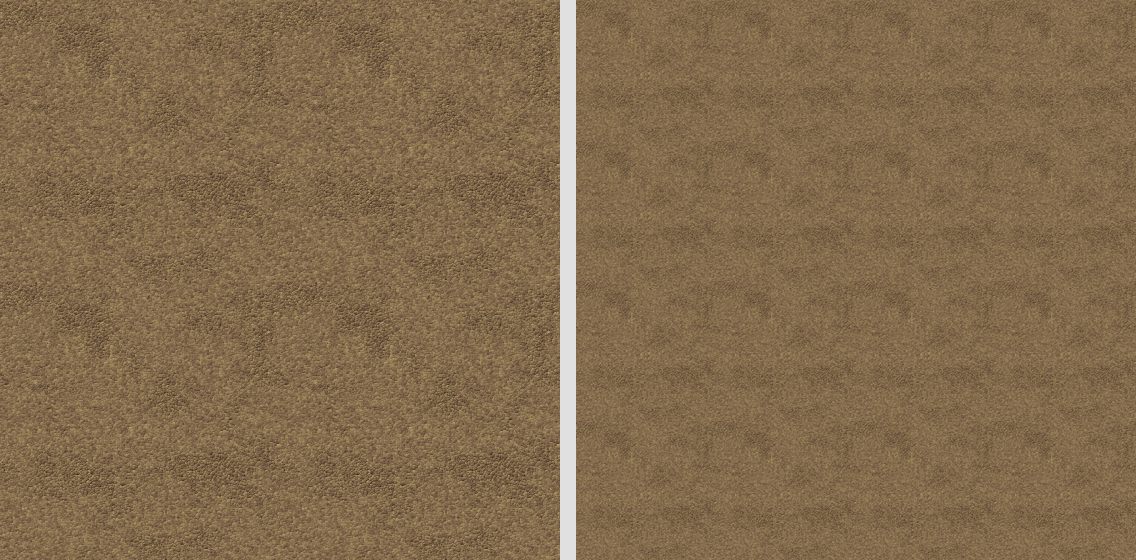
Left, the tile; right, the same tile 2 across and 2 down.
This texture is drawn by a Shadertoy shader. Its source:

```glsl
const float REPEATS = 2.0;                    // tiles across and down
const vec2 GRAIN_CELLS = vec2(112.0, 128.0);  // grains per tile
const vec2 GRIT_CELLS = vec2(190.0, 210.0);   // finer grit per tile
const vec2 STONE_CELLS = vec2(46.0);          // candidate stones per tile
const float STONE_CHANCE = 0.025;
const vec2 LIGHT = vec2(-0.45, 0.89);         // direction towards the light
const float BASE_TONE = 0.67;
const float GRAIN_TONE = 0.55;                // brightness spread between grains
const float GRAIN_RELIEF = 0.95;              // shading across each grain
const float CREVICE = 0.38;
const float PATCH_DARKENING = 0.13;
const float STREAK_TONE = 0.11;
const float CLUMP_TONE = 0.24;
const float WARP = 0.006;                     // breaks up the grain rows
const vec2 HOLLOW_CENTER = vec2(0.74, 0.08);
const float HOLLOW_RADIUS = 0.06;
const vec3 DARK_SOIL = vec3(0.38, 0.302, 0.213);
const vec3 LIGHT_SOIL = vec3(0.62, 0.51, 0.365);
const vec3 PALE_STONE = vec3(0.66, 0.58, 0.42);
const vec3 DARK_STONE = vec3(0.31, 0.27, 0.20);
const vec3 OLIVE_TINT = vec3(-0.004, 0.003, -0.008);
const int SAMPLES = 2;                        // supersampling per axis

vec3 hash3(vec2 p, float seed) {
    vec3 q = fract(vec3(p.xyx + seed * 17.3) * vec3(0.1031, 0.1030, 0.0973));
    q += dot(q, q.yxz + 33.33);
    return fract((q.xxy + q.yzz) * q.zyx);
}

float cornerSlope(vec2 cell, vec2 f, vec2 corner, vec2 period, float seed) {
    float angle = 6.2832 * hash3(mod(cell + corner, period), seed).x;
    return dot(vec2(cos(angle), sin(angle)), f - corner);
}

// Gradient noise that wraps over the unit square
float noise(vec2 uv, vec2 period, float seed) {
    vec2 p = uv * period, cell = floor(p), f = p - cell;
    vec2 u = f * f * f * (f * (f * 6.0 - 15.0) + 10.0);
    vec2 e = vec2(0.0, 1.0);
    return mix(mix(cornerSlope(cell, f, e.xx, period, seed),
                   cornerSlope(cell, f, e.yx, period, seed), u.x),
               mix(cornerSlope(cell, f, e.xy, period, seed),
                   cornerSlope(cell, f, e.yy, period, seed), u.x), u.y);
}

float fbm(vec2 uv, vec2 period, float seed) {
    float sum = 0.0, amplitude = 1.0;
    for (int i = 0; i < 4; i++) {
        sum += amplitude * noise(uv, period, seed + float(i));
        period *= 2.0;
        amplitude *= 0.55;
    }
    return sum;
}

// Wrapping cells: offset from the nearest centre, gap to the next, random id
vec4 cells(vec2 uv, vec2 period, float seed) {
    vec2 p = uv * period, cell = floor(p), offset = vec2(0.0);
    float nearest = 9.0, second = 9.0, id = 0.0;
    for (int y = -1; y <= 1; y++)
    for (int x = -1; x <= 1; x++) {
        vec2 c = cell + vec2(x, y);
        vec3 h = hash3(mod(c, period), seed);
        vec2 d = p - c - h.xy;
        float len = length(d);
        second = min(second, max(len, nearest));
        if (len < nearest) {
            nearest = len;
            offset = d;
            id = h.z;
        }
    }
    return vec4(offset, second - nearest, id);
}

vec3 soil(vec2 uv) {
    // Broad rough patches, a small hollow and flat streaks
    vec2 toHollow = fract(uv - HOLLOW_CENTER + 0.5) - 0.5;
    float hollow = 1.0 - smoothstep(0.3, 1.0, length(toHollow) / HOLLOW_RADIUS);
    float rough = smoothstep(-0.15, 0.6, fbm(uv, vec2(4.0, 5.0), 1.0));
    rough = max(rough, 0.7 * hollow);
    float streak = fbm(uv, vec2(9.0, 20.0), 7.0);
    float clumps = fbm(uv, vec2(44.0, 64.0), 13.0);

    // Grains and grit lit from one side
    vec2 warp = vec2(noise(uv, vec2(52.0), 41.0), noise(uv, vec2(52.0), 43.0));
    vec2 bent = uv + WARP * warp;
    vec4 grain = cells(bent, GRAIN_CELLS, 21.0);
    vec4 grit = cells(bent, GRIT_CELLS, 23.0);
    float relief = mix(0.6, 1.2, rough);
    float tone = BASE_TONE - PATCH_DARKENING * rough;
    tone += STREAK_TONE * streak + CLUMP_TONE * clumps;
    tone += GRAIN_TONE * (grain.w - 0.5) + 0.4 * (grit.w - 0.5);
    tone += relief * GRAIN_RELIEF * (dot(grain.xy, LIGHT) + 0.4 * dot(grit.xy, LIGHT));
    tone -= relief * CREVICE * (1.0 - smoothstep(0.0, 0.3, grain.z));
    vec3 color = mix(DARK_SOIL, LIGHT_SOIL, clamp(tone, -0.6, 1.4));
    color += OLIVE_TINT * (2.0 * grain.w - 1.0 + streak);

    // Sparse pale and dark stones, denser in the hollow
    vec4 stone = cells(bent, STONE_CELLS, 31.0);
    float chance = STONE_CHANCE + 0.2 * hollow;
    float pick = stone.w / chance;
    float size = mix(0.16, 0.32, fract(pick * 7.0));
    float cover = (1.0 - smoothstep(0.5, 1.0, length(stone.xy * vec2(0.85, 1.2)) / size))
                * step(pick, 1.0);
    vec3 stoneColor = mix(PALE_STONE, DARK_STONE, step(0.5, pick));
    stoneColor *= 1.0 + 0.6 * dot(stone.xy, LIGHT);
    return mix(color, stoneColor, 0.75 * cover);
}

void mainImage(out vec4 fragColor, in vec2 fragCoord) {
    vec3 sum = vec3(0.0);
    for (int y = 0; y < SAMPLES; y++)
    for (int x = 0; x < SAMPLES; x++) {
        vec2 jitter = (vec2(x, y) + 0.5) / float(SAMPLES) - 0.5;
        sum += soil(fract((fragCoord + jitter) / iResolution.xy * REPEATS));
    }
    fragColor = vec4(sum / float(SAMPLES * SAMPLES), 1.0);
}
```
